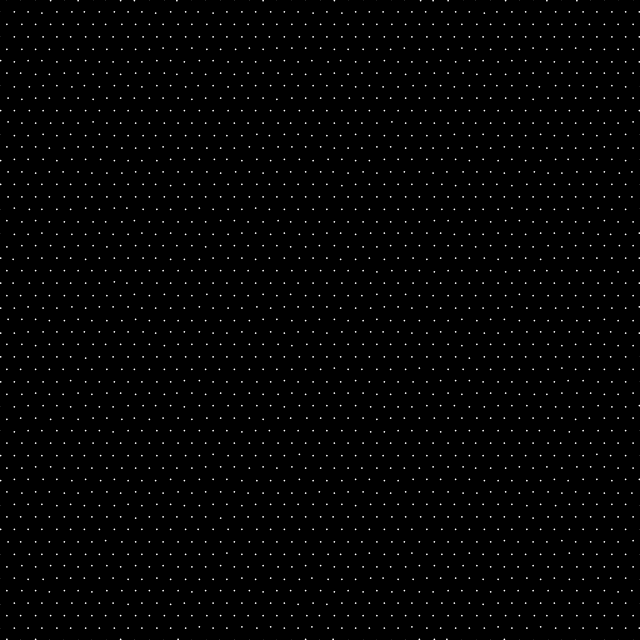
Reproduce this pattern procedurally as a WebGL 1 fragment shader.

```glsl
precision highp float;

uniform vec2 u_resolution;

const float COLUMNS = 45.0;       // dots across
const float ROW_RATIO = 0.8660254; // row height of a triangular lattice
const float WANDER = 0.04;        // dot offset, in lattice spacings
const float SNAP_STEPS = 512.0;   // fine grid the dots settle on
const float DOT_RADIUS = 0.63;    // in fine grid steps
const vec3 BACKGROUND = vec3(0.0);
const vec3 DOT_COLOR = vec3(1.0);

vec2 hash22(vec2 p) {
  vec3 q = fract(vec3(p.xyx) * vec3(0.1031, 0.1030, 0.0973));
  q += dot(q, q.yzx + 33.33);
  return fract((q.xx + q.yz) * q.zy);
}

// Column and row of the lattice point nearest to p; odd rows shift by half
vec2 nearestCell(vec2 p, float rowRatio) {
  float row = floor(p.y / rowRatio + 0.5);
  float shift = 0.5 * mod(row, 2.0);
  return vec2(floor(p.x - shift + 0.5), row);
}

vec2 cellCenter(vec2 cell, float rowRatio) {
  return vec2(cell.x + 0.5 * mod(cell.y, 2.0), cell.y * rowRatio);
}

vec2 snapToGrid(vec2 p, float steps) {
  return (floor(p * steps) + 0.5) / steps;
}

float discCoverage(vec2 p, float radius, float pixel) {
  return clamp((radius - length(p)) / pixel + 0.5, 0.0, 1.0);
}

void main() {
  float side = min(u_resolution.x, u_resolution.y);
  vec2 p = (gl_FragCoord.xy - 0.5 * u_resolution) / side;

  // Lattice centred on the canvas, with slightly wandering dots
  vec2 cell = nearestCell(p * COLUMNS, ROW_RATIO);
  vec2 wander = (hash22(cell + 100.0) * 2.0 - 1.0) * WANDER;
  vec2 center = (cellCenter(cell, ROW_RATIO) + wander) / COLUMNS;
  center = snapToGrid(center, SNAP_STEPS);

  float dotMask = discCoverage(p - center, DOT_RADIUS / SNAP_STEPS, 1.0 / side);
  gl_FragColor = vec4(mix(BACKGROUND, DOT_COLOR, dotMask), 1.0);
}
```
